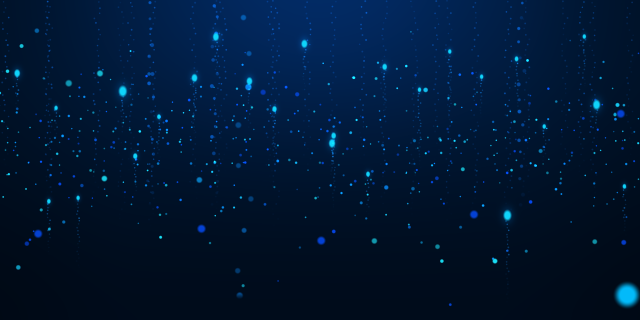
Write a Shadertoy shader that draws this background.

```glsl
vec4 hash4(float n) {
    vec4 p = fract(vec4(n) * vec4(0.1031, 0.1030, 0.0973, 0.1099) + 0.137);
    p += dot(p, p.wzxy + 33.33);
    return fract((p.xxyz + p.yzzw) * p.zywx);
}

// Soft-edged disc, never sharper than the canvas can show
float disc(vec2 p, float r) {
    float soft = max(0.4 * r, 0.75 / iResolution.y);
    return 1.0 - smoothstep(r - soft, r + soft, length(p));
}

vec3 sparkColor(float k) {
    vec3 c = mix(vec3(0.02, 0.28, 0.95), vec3(0.03, 0.58, 0.95), smoothstep(0.1, 0.4, k));
    return mix(c, vec3(0.10, 0.88, 0.97), smoothstep(0.5, 0.85, k));
}

vec3 backdrop(vec2 p) {
    vec3 c = mix(vec3(0.0, 0.045, 0.105), vec3(0.0, 0.085, 0.19), smoothstep(0.0, 0.85, p.y));
    vec2 q = (p - vec2(1.0, 1.08)) / vec2(0.72, 0.52);
    c += vec3(0.008, 0.085, 0.21) * exp(-dot(q, q) * 1.3);
    return c * (1.0 - 0.22 * smoothstep(0.55, 1.1, abs(p.x - 1.0)));
}

// Fine specks, densest in a horizontal band
vec3 specks(vec2 p, float size, float amount, float seed) {
    vec2 cell = floor(p / size);
    vec4 h = hash4(cell.x + cell.y * 131.0 + seed);
    vec4 k = hash4(cell.x * 57.0 + cell.y + seed + 411.0);
    float band = (cell.y + 0.5) * size - 0.56;
    float chance = amount * exp(-band * band / 0.03);
    vec2 center = (cell + 0.2 + 0.6 * h.xy) * size;
    float glow = disc(p - center, mix(0.0018, 0.0042, k.x * k.x));
    return sparkColor(k.y) * glow * step(h.z, chance) * mix(0.4, 1.0, k.z);
}

// Jittered dots along a vertical line
float beads(vec2 p, float x, float gap, float r, float spread, float seed) {
    float row = floor(p.y / gap);
    vec4 h = hash4(row * 7.0 + seed);
    vec2 center = vec2(x + (h.x - 0.5) * spread, (row + 0.3 + 0.4 * h.y) * gap);
    return disc(p - center, r * mix(0.7, 1.1, h.z)) * mix(0.25, 1.0, h.w);
}

void mainImage(out vec4 fragColor, in vec2 fragCoord) {
    vec2 p = fragCoord / iResolution.y;
    float width = iResolution.x / iResolution.y;
    vec3 col = backdrop(p);

    // Faint strands hanging from the top
    for (int i = 0; i < 26; i++) {
        vec4 h = hash4(float(i) * 13.0 + 5.0);
        float x = (float(i) + h.x) / 26.0 * width;
        float fade = smoothstep(0.25, 0.55, p.y - 0.25 * h.y);
        float strand = beads(p, x, 0.017, 0.0024, 0.022, float(i) * 97.0);
        col += vec3(0.04, 0.28, 0.58) * strand * fade * mix(0.25, 0.9, h.z);
    }

    // Strands with larger beads
    for (int i = 0; i < 3; i++) {
        float x = vec3(0.235, 0.335, 0.815)[i] * width;
        float strand = beads(p, x, 0.042, 0.0055, 0.02, float(i) * 61.0 + 900.0);
        col += vec3(0.03, 0.34, 0.72) * strand * smoothstep(0.3, 0.6, p.y) * 0.75;
    }
    float chain = beads(p, 0.385 * width, 0.112, 0.0095, 0.06, 1234.0);
    col = mix(col, vec3(0.03, 0.48, 0.88), min(1.0, chain * 1.3) * smoothstep(0.06, 0.1, p.y));

    col += specks(p, 0.034, 0.5, 17.0);
    col += specks(p + 0.011, 0.027, 0.2, 703.0);

    // Scattered soft dots
    for (int i = 0; i < 60; i++) {
        vec4 h = hash4(float(i) * 29.0 + 301.0);
        vec4 k = hash4(float(i) * 41.0 + 77.0);
        float y = mix(h.y, (h.y + h.z + k.w) / 3.0, 0.6);
        float r = mix(0.0035, 0.0095, k.x * k.x);
        float alpha = disc(p - vec2(h.x * width, y), r) * mix(0.55, 1.0, k.z);
        col = mix(col, sparkColor(k.y), alpha);
    }

    // Comets: stretched bright heads trailing dotted tails downward
    for (int i = 0; i < 25; i++) {
        vec4 h = hash4(float(i) * 53.0 + 19.0);
        vec4 k = hash4(float(i) * 71.0 + 613.0);
        vec2 head = vec2((float(i) + h.x) / 25.0 * width, mix(0.32, 0.92, h.y));
        float r = mix(0.005, 0.0115, k.x * k.x * k.x);
        float below = head.y - p.y;
        float tail = step(0.0, below) * (1.0 - smoothstep(0.02, mix(0.1, 0.3, h.z), below));
        float dots = beads(p, head.x, 0.0105, 0.0022, 0.009, float(i) * 83.0 + 40.0);
        col += vec3(0.08, 0.45, 0.75) * dots * tail * 0.8;
        vec2 q = (p - head) * vec2(1.0, 0.75);
        col += vec3(0.0, 0.12, 0.2) * exp(-dot(q, q) / (r * r * 3.0));
        col = mix(col, vec3(0.06, 0.83, 0.98), disc(q, r));
    }

    // Large out-of-focus lights
    for (int i = 0; i < 5; i++) {
        vec4 h = hash4(float(i) * 37.0 + 2024.0);
        vec2 center = vec2((float(i) + h.x) / 5.0 * width, mix(0.1, 0.9, h.y));
        col = mix(col, vec3(0.02, 0.29, 0.95), 0.85 * disc(p - center, 0.0115));
    }
    vec2 corner = p - vec2(width - 0.04, 0.078);
    col = mix(col, vec3(0.01, 0.73, 0.98), disc(corner, 0.033));

    fragColor = vec4(min(col, 1.0), 1.0);
}
```
